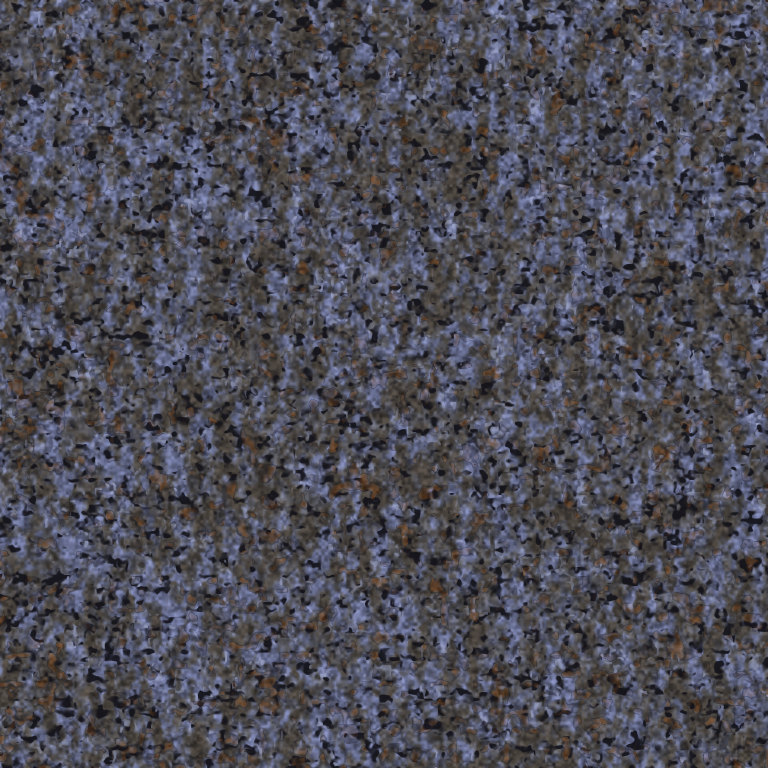
Give the GLSL for this texture, as a WebGL 2 fragment shader.

```glsl
#version 300 es
precision highp float;
// Weathered slate-blue and brown mineral grain with dark pits, rust and pale flecks.

uniform vec2 u_resolution;
out vec4 fragColor;

const vec3 BROWN = vec3(0.278, 0.254, 0.232);
const vec3 GREY  = vec3(0.315, 0.315, 0.340);
const vec3 BLUE  = vec3(0.395, 0.420, 0.555);
const vec3 PIT   = vec3(0.070, 0.068, 0.095);
const vec3 RUST  = vec3(0.400, 0.230, 0.100);
const vec3 PALE  = vec3(0.640, 0.670, 0.800);

// Integer hash of a lattice cell, from 0 to 1.
float hash(ivec2 cell, uint seed) {
    uint h = uint(cell.x) * 1597334677u ^ uint(cell.y) * 3812015801u ^ seed * 668265263u;
    h = (h ^ (h >> 15)) * 2246822519u;
    h = (h ^ (h >> 13)) * 3266489917u;
    return float((h ^ (h >> 16)) >> 8) / 16777216.0;
}

// Smooth value noise, from 0 to 1.
float noise(vec2 p, uint seed) {
    ivec2 cell = ivec2(floor(p));
    vec2 f = fract(p);
    f = f * f * (3.0 - 2.0 * f);
    float low  = mix(hash(cell, seed), hash(cell + ivec2(1, 0), seed), f.x);
    float high = mix(hash(cell + ivec2(0, 1), seed), hash(cell + ivec2(1, 1), seed), f.x);
    return mix(low, high, f.y);
}

// The same noise centred on zero.
float wave(vec2 p, uint seed) {
    return noise(p, seed) - 0.5;
}

// Shifts positions so that patches get ragged outlines.
vec2 ragged(vec2 p, float scale, float amount) {
    return p + amount * vec2(wave(p * scale, 1u), wave(p * scale, 2u));
}

// Brown (0) to blue (1): faint drifts, upright streaks and fine breakup.
float mineralTone(vec2 p) {
    float tone = 0.51;
    tone += 0.20 * wave(p * vec2(11.0, 8.0), 3u);
    tone += 0.62 * wave(p * vec2(78.0, 27.0), 4u);
    tone += 0.66 * wave(p * vec2(112.0, 72.0), 5u);
    tone += 0.40 * wave(p * vec2(220.0, 180.0), 6u);
    return smoothstep(0.05, 0.97, tone);
}

vec3 mineralColor(float tone) {
    vec3 warm = mix(BROWN, GREY, smoothstep(0.0, 0.5, tone));
    return mix(warm, BLUE, smoothstep(0.42, 1.0, tone));
}

// Relative brightness of the fine grain.
float grain(vec2 p) {
    return 1.0 + 0.50 * wave(p * 240.0, 7u) + 0.48 * wave(p * vec2(150.0, 135.0), 8u);
}

// Small soft pits, a little wider than tall, broken up by finer grain.
float pits(vec2 p) {
    float field = 0.58 * noise(p * vec2(92.0, 112.0), 9u) + 0.42 * noise(p * vec2(180.0, 205.0), 10u);
    return smoothstep(0.58, 0.80, field);
}

// Short pale flecks gathered in small clusters.
float flecks(vec2 p) {
    float speck = smoothstep(0.58, 0.88, noise(p * vec2(215.0, 190.0), 11u));
    float cluster = smoothstep(0.42, 0.85, noise(p * vec2(62.0, 50.0), 12u));
    return speck * cluster;
}

void main() {
    vec2 uv = gl_FragCoord.xy / min(u_resolution.x, u_resolution.y);
    vec2 p = ragged(uv, 150.0, 0.004);

    float tone = mineralTone(p);
    vec3 color = mineralColor(tone) * grain(uv);

    // Small rust spots with dark rims, mostly in the brown areas.
    float spot = 0.72 * noise(p * vec2(76.0, 82.0), 13u) + 0.28 * noise(p * 185.0, 14u);
    float rust = smoothstep(0.66, 0.84, spot) * (1.0 - 0.7 * tone);
    float rim = smoothstep(0.58, 0.66, spot) * (1.0 - smoothstep(0.68, 0.76, spot));

    color = mix(color, PIT, 0.30 * rim);
    color = mix(color, PIT, 0.92 * pits(p));
    color = mix(color, RUST * grain(uv), 0.62 * rust);
    color = mix(color, PALE, 0.70 * flecks(p) * (0.35 + 0.65 * tone));

    fragColor = vec4(clamp(color, 0.0, 1.0), 1.0);
}
```
